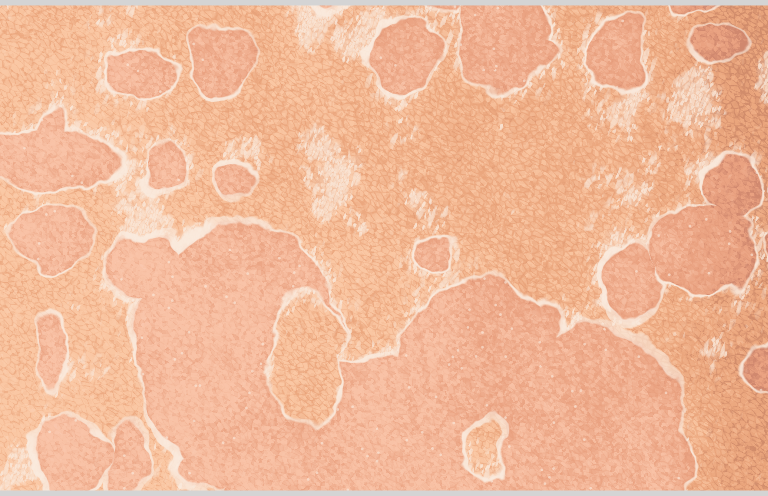
A Shadertoy shader for this texture:

```glsl
// Sunburnt peeling skin: pink bare patches with curled pale rims and ragged dry flakes.

const vec3 DEEP_SKIN = vec3(0.82, 0.55, 0.42);
const vec3 TAN_SKIN = vec3(0.92, 0.65, 0.49);
const vec3 PEACH_SKIN = vec3(0.98, 0.78, 0.64);
const vec3 PALE_SKIN = vec3(0.99, 0.85, 0.76);
const vec3 DRY_FLAKE = vec3(0.98, 0.92, 0.87);
const vec3 BORDER_GREY = vec3(0.83);

vec2 hash2(vec2 p) {
    vec2 h = vec2(dot(p, vec2(127.1, 311.7)), dot(p, vec2(269.5, 183.3)));
    return fract(sin(h) * 43758.55);
}

// Layered, turned sines: a smooth irregular vector field
vec2 waves(vec2 p) {
    vec2 sum = vec2(0.0);
    float amp = 0.5;
    for (int i = 0; i < 5; i++) {
        p = mat2(0.8, 0.6, -0.6, 0.8) * p * 1.8 + vec2(1.3, 2.1);
        sum += amp * sin(p + 1.3 * sin(p.yx));
        amp *= 0.58;
    }
    return sum;
}

// Cellular noise: x = nearest distance, y = gap to the second, z = cell random
vec3 cellular(vec2 p) {
    vec2 base = floor(p);
    float near = 9.0, second = 9.0, id = 0.0;
    for (int j = -1; j <= 1; j++)
    for (int i = -1; i <= 1; i++) {
        vec2 cell = base + vec2(i, j);
        float d = length(cell + hash2(cell) - p);
        if (d < near) {
            second = near;
            near = d;
            id = hash2(cell + 37.0).x;
        } else second = min(second, d);
    }
    return vec3(near, second - near, id);
}

float ellipse(vec2 p, vec2 center, vec2 radii) {
    return (length((p - center) / radii) - 1.0) * min(radii.x, radii.y);
}

// Small round patches scattered on a jittered grid
float smallPatches(vec2 p, float size, float share) {
    vec2 base = floor(p / size);
    float d = 1.0;
    for (int j = -1; j <= 1; j++)
    for (int i = -1; i <= 1; i++) {
        vec2 cell = base + vec2(i, j);
        vec2 center = (cell + 0.2 + 0.6 * hash2(cell + 5.0)) * size;
        vec2 radii = size * mix(vec2(0.16), vec2(0.43), hash2(cell + 11.0));
        if (hash2(cell + 23.0).x < share) d = min(d, ellipse(p, center, radii));
    }
    return d;
}

// Signed distance to the bare skin, negative inside
float bareSkin(vec2 p) {
    float d = ellipse(p, vec2(0.48, 0.30), vec2(0.21, 0.25));
    d = min(d, ellipse(p, vec2(0.29, 0.46), vec2(0.085, 0.07)));
    d = min(d, ellipse(p, vec2(0.97, 0.21), vec2(0.18, 0.23)));
    d = min(d, ellipse(p, vec2(1.19, 0.08), vec2(0.20, 0.26)));
    d = min(d, ellipse(p, vec2(0.78, 0.03), vec2(0.32, 0.25)));
    d = max(d, -ellipse(p, vec2(0.62, 0.27), vec2(0.075, 0.14)));
    d = max(d, -ellipse(p, vec2(0.98, 0.10), vec2(0.045, 0.06)));
    d = min(d, ellipse(p, vec2(1.01, 0.93), vec2(0.09, 0.12)));
    d = min(d, ellipse(p, vec2(1.41, 0.50), vec2(0.10, 0.085)));
    d = min(d, ellipse(p, vec2(0.08, 0.68), vec2(0.16, 0.06)));
    return min(d, smallPatches(p, 0.19, 0.52));
}

// Angular scraps: stretched cells switched on where the density is high
float scraps(vec2 p, vec2 scale, float density) {
    vec2 q = mat2(0.94, 0.34, -0.34, 0.94) * p;
    vec3 cell = cellular(q * scale);
    float on = smoothstep(-0.05, 0.2, density - cell.z);
    return on * (0.55 + 0.45 * smoothstep(0.0, 0.35, cell.y));
}

vec3 skinRamp(float t) {
    vec3 c = mix(DEEP_SKIN, TAN_SKIN, smoothstep(0.0, 0.3, t));
    c = mix(c, PEACH_SKIN, smoothstep(0.25, 0.75, t));
    return mix(c, PALE_SKIN, smoothstep(0.75, 1.1, t));
}

void mainImage(out vec4 fragColor, in vec2 fragCoord) {
    vec2 uv = fragCoord / iResolution.xy;
    vec2 p = fragCoord / iResolution.y;
    float px = 1.0 / iResolution.y;

    vec2 drift = waves(p * 5.0);
    vec2 ragged = waves(p * 13.0 + 4.0);
    float d = bareSkin(p + 0.017 * ragged);
    float bare = smoothstep(0.004, -0.004, d);

    // Skin tone: broad light, blotches, slanted creases and pores
    vec3 crease = cellular(mat2(0.8, 0.6, -0.6, 0.8) * p * vec2(60.0, 105.0) + ragged * 0.6);
    vec3 pore = cellular(p * 150.0);
    float tone = 0.70 - 0.24 * uv.x - 0.12 * uv.y + 0.05 * drift.y + 0.04 * ragged.x;
    tone += 0.20 * (smoothstep(0.0, 0.35, crease.y) - 0.6) * mix(1.0, 0.5, bare);
    tone += 0.24 * (pore.z - 0.5) + 0.10 * (crease.z - 0.5);
    tone -= 0.20 * smoothstep(0.85, 1.0, uv.x);
    tone -= 0.10 * smoothstep(-0.02, 0.0, d) * bare;
    vec3 color = skinRamp(tone);
    color += bare * vec3(-0.005, -0.018, 0.012);

    // Loose flakes, crowded on the upper skin and around the rims
    float clump = drift.x * 0.55 + ragged.y * 0.5;
    float fringe = exp(-max(d, 0.0) / 0.022) * smoothstep(-0.4, 0.6, drift.y + 0.3 * ragged.x);
    float density = 0.9 * smoothstep(0.2, 0.95, clump + 0.15 * uv.y) + 0.6 * fringe;
    density *= 1.0 - bare;
    float flakes = 0.65 * scraps(p, vec2(105.0, 42.0), density);
    flakes = max(flakes, 0.8 * scraps(p + 3.0, vec2(190.0, 90.0), density * 0.85));
    flakes = max(flakes, 0.3 * smoothstep(0.1, 0.8, density));
    color = mix(color, DRY_FLAKE, flakes);

    // Curled rims of uneven width, plus tiny specks on bare skin
    float width = 0.0015 + 0.006 * smoothstep(-0.1, 0.9, drift.x + 0.4 * ragged.x);
    float rim = smoothstep(width + 0.003, width - 0.001, abs(d - 0.5 * width));
    color = mix(color, DRY_FLAKE, rim * (0.6 + 0.3 * smoothstep(-0.5, 0.4, ragged.y)));
    vec3 speck = cellular(p * 65.0 + 9.0);
    color = mix(color, DRY_FLAKE, 0.6 * bare * step(0.95, speck.z) * smoothstep(0.25, 0.1, speck.x));

    // Thin grey bands at the top and bottom
    float edge = min(uv.y, 1.0 - uv.y);
    color = mix(BORDER_GREY, color, smoothstep(0.011 - px, 0.011 + px, edge));
    fragColor = vec4(clamp(color, 0.0, 1.0), 1.0);
}
```
